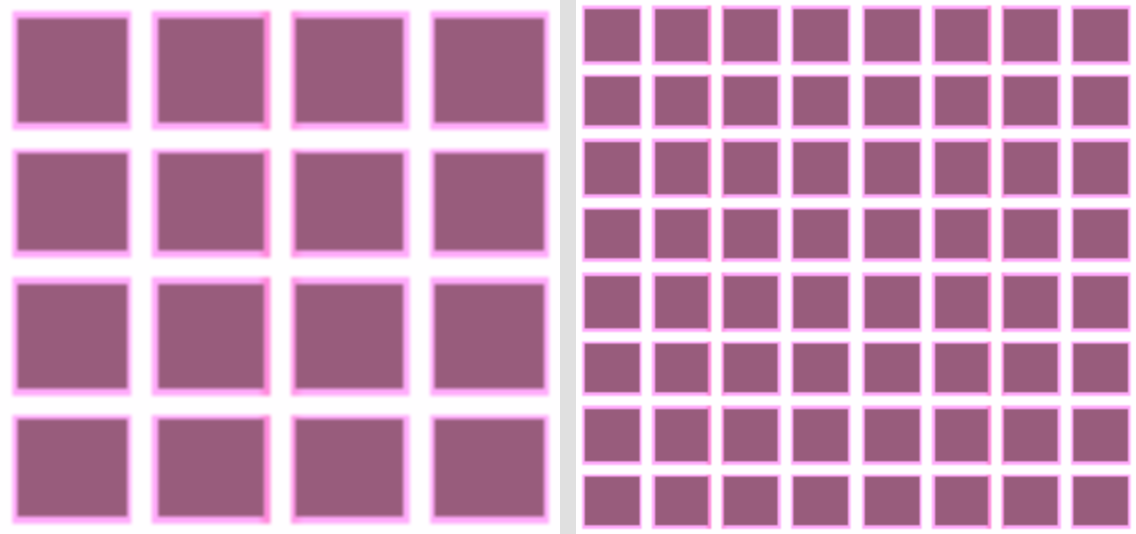
Left: one tile. Right: repeated 2 by 2.
A Shadertoy shader for this pattern:

```glsl
const float TILES = 4.0;
const vec3 WHITE = vec3(1.0, 0.995, 1.0);
const vec3 LILAC = vec3(1.0, 0.67, 0.985);
const vec3 PINK = vec3(1.0, 0.54, 0.86);
const vec3 PLUM = vec3(0.595, 0.36, 0.485);

// Soft step centred on an edge
float softEdge(float x, float edge, float blur) {
    return smoothstep(edge - blur, edge + blur, x);
}

// Soft-edged axis-aligned box, 1 inside and 0 outside
float softBox(vec2 p, vec2 low, vec2 high, float blur) {
    return softEdge(p.x, low.x, blur) * softEdge(-p.x, -high.x, blur)
         * softEdge(p.y, low.y, blur) * softEdge(-p.y, -high.y, blur);
}

// Rim widths at the left and bottom of a tile
vec2 lowRim(int column) {
    return vec2(vec4(0.036, 0.047, 0.033, 0.031)[column], 0.052);
}

// Rim widths at the right and top of a tile
vec2 highRim(int column, float tall) {
    return vec2(vec4(0.028, 0.047, 0.047, 0.036)[column], mix(0.029, 0.052, tall));
}

// Rim colour: pinker on the two sides facing the central gutter
vec3 rimColor(float x, int column) {
    float rightSide = column == 1 ? softEdge(x, 0.36, 0.04) : 0.0;
    float leftSide = column == 2 ? 0.55 * softEdge(-x, 0.36, 0.04) : 0.0;
    return mix(LILAC, PINK, rightSide + leftSide);
}

vec3 tileColor(vec2 p, int column, float tall, float pixel) {
    vec2 halfSize = vec2(0.4245, mix(0.388, 0.4245, tall));
    float outer = softBox(p, -halfSize, halfSize, max(0.025, pixel));
    float inner = softBox(p, lowRim(column) - halfSize,
                          halfSize - highRim(column, tall), max(0.022, pixel));
    vec3 color = mix(WHITE, rimColor(p.x, column), outer);
    return mix(color, PLUM, inner);
}

void mainImage(out vec4 fragColor, in vec2 fragCoord) {
    // Grid of tiles, measured in column widths
    vec2 grid = fragCoord / iResolution.xy * TILES;
    vec2 cell = min(floor(grid), TILES - 1.0);
    vec2 p = (grid - cell - 0.5) * vec2(1.0, iResolution.y / iResolution.x);

    // Slight drift of tile centres, alternating tall and short rows
    p -= vec2(0.013, -0.0156) - vec2(0.0052, 0.0036) * cell;
    float tall = mod(cell.y, 2.0);

    float pixel = TILES / iResolution.x;
    fragColor = vec4(tileColor(p, int(cell.x), tall, pixel), 1.0);
}
```
